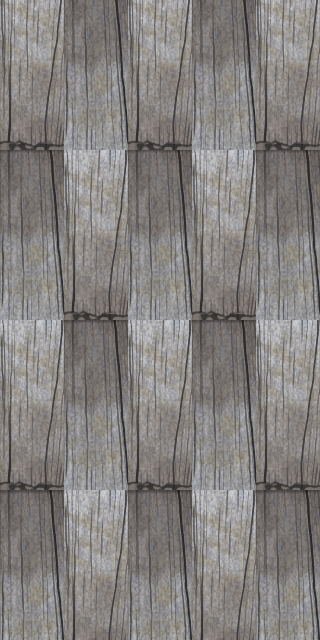
Give the GLSL for this texture, as a WebGL 2 fragment shader.

```glsl
#version 300 es
precision highp float;
// Checkerboard of weathered grey wood blocks with split grain and ragged ends.
uniform vec2 u_resolution;
out vec4 fragColor;

float hash(vec2 p) {
  vec3 h = fract(vec3(p.xyx) * 0.1031);
  h += dot(h, h.yzx + 33.33);
  return fract((h.x + h.y) * h.z);
}

float noise(vec2 p) {
  vec2 i = floor(p), f = fract(p);
  f = f * f * (3.0 - 2.0 * f);
  return mix(mix(hash(i), hash(i + vec2(1, 0)), f.x),
             mix(hash(i + vec2(0, 1)), hash(i + vec2(1, 1)), f.x), f.y);
}

float fbm(vec2 p) {
  float sum = 0.0, amp = 0.5;
  for (int i = 0; i < 4; i++) {
    sum += amp * noise(p);
    p = p * 2.03 + 17.7;
    amp *= 0.5;
  }
  return sum / 0.9375;
}

// Coverage of a line of the given half width, softened over one pixel.
float stroke(float d, float halfWidth, float px) {
  return 1.0 - smoothstep(halfWidth - 0.6 * px, halfWidth + 0.6 * px, abs(d));
}

// Thin splits that fan out from the left; t runs from the pale to the dark end.
float grainSplits(float u, float t, float seed, float px) {
  float dark = 0.0;
  for (int i = 0; i < 14; i++) {
    float k = float(i);
    float r = hash(vec2(k, seed + 3.0));
    float x = (k + 0.15 + 0.7 * r) / 10.5;
    x -= 0.2 * t * x * x;
    x += 0.03 * (noise(vec2(t * 4.0, k * 7.3 + seed)) - 0.5);
    x += 0.012 * (noise(vec2(t * 22.0, k * 3.1 + seed)) - 0.5);
    float fade = smoothstep(0.2, 0.65, noise(vec2(t * 5.0 + r * 40.0, k + seed)));
    dark = max(dark, stroke(u - x, 0.006 + 0.006 * r, px) * fade * (0.45 + 0.5 * r));
  }
  return dark;
}

// Two long open cracks, one leaning in from the right edge.
float mainCracks(float u, float t, float flipped, float px) {
  float wobble = 0.018 * (noise(vec2(t * 14.0, 5.0 + flipped)) - 0.5);
  float right = mix(0.97 - 0.26 * smoothstep(0.0, 0.95, t), 1.01 - 0.22 * t, flipped);
  float left = 0.19 - 0.05 * t;
  float a = stroke(u - right - wobble, 0.013 + 0.006 * t * flipped, px) * mix(0.75, 0.95, flipped);
  float b = stroke(u - left + wobble, 0.006 + 0.014 * t, px)
          * mix(0.3, 0.95, t) * (1.0 - 0.6 * flipped);
  float c = stroke(u - 0.03 - 0.04 * t - wobble, 0.011, px)
          * smoothstep(0.05, 0.12, t) * (1.0 - smoothstep(0.4, 0.6, t)) * 0.7;
  return max(max(a, b), c);
}

void main() {
  vec2 p = gl_FragCoord.xy / u_resolution;
  vec2 grid = vec2(p.x * 5.0, (p.y - 0.5) / 0.2663);
  vec2 id = floor(grid), f = fract(grid);
  float px = 5.0 / u_resolution.x;

  // Alternate blocks are turned over, so pale ends meet pale ends.
  float flipped = 1.0 - mod(id.x + id.y, 2.0);
  float t = mix(1.0 - f.y, f.y, flipped);
  float u = f.x, seed = flipped * 31.0;
  vec2 q = vec2(u, t * 2.66) + seed;

  // Weathering from bluish silver to brown grey.
  float age = 0.65 * t + 0.35 * smoothstep(0.44, 0.56, t + 0.06 * (fbm(q * 5.0) - 0.5));
  age = clamp(age + 0.7 * (fbm(q * vec2(4.0, 2.5)) - 0.5), 0.0, 1.0);
  vec3 pale = mix(vec3(0.71, 0.715, 0.735), vec3(0.63, 0.635, 0.65), flipped);
  vec3 worn = mix(vec3(0.50, 0.475, 0.455), vec3(0.43, 0.405, 0.395), flipped);
  vec3 color = mix(pale, worn, age);

  // Ochre stains slanting over the paler half.
  float stain = smoothstep(0.46, 0.72, fbm(vec2(q.x * 3.0 + q.y * 2.0, q.y * 6.0 - q.x * 3.0)));
  stain *= smoothstep(0.03, 0.2, t) * (1.0 - smoothstep(0.45, 0.7, t));
  color = mix(color, vec3(0.56, 0.53, 0.46), 0.6 * stain);

  // Fibres and fine pitting.
  float bend = u + 0.2 * t * u * u + 0.03 * noise(q * vec2(3.0, 4.0));
  float fibre = noise(vec2(bend * 34.0 + seed, t * 9.0)) - 0.5;
  float pits = noise(q * vec2(44.0, 28.0)) - 0.5;
  float speck = noise(q * vec2(52.0, 50.0) + 9.0) - 0.5;
  color *= 1.0 + 0.17 * fibre + 0.20 * pits + 0.14 * speck;
  color += vec3(0.025, 0.008, -0.025) * (noise(q * vec2(20.0, 9.0)) - 0.5);

  // Splits and cracks.
  vec3 gap = vec3(0.16, 0.15, 0.155);
  color = mix(color, gap + 0.08, 0.8 * grainSplits(u, t, seed, px));
  color = mix(color, gap, mainCracks(u, t, flipped, px));

  // Splintered lower end of the upright blocks, casting a shadow below.
  float ragged = 0.012 + 0.035 * noise(vec2(u * 13.0, 2.0));
  float tip = (1.0 - flipped) * (1.0 - smoothstep(ragged - 0.006, ragged + 0.006, f.y));
  float rim = (1.0 - flipped) * stroke(f.y - ragged, 0.006, px * 0.6);
  float hole = smoothstep(0.55, 0.8, noise(vec2(u * 11.0 + 4.0, f.y * 40.0)));
  color = mix(color, mix(vec3(0.47, 0.44, 0.41), gap, hole), 0.8 * tip);
  color = mix(color, gap, rim * (0.3 + 0.5 * noise(vec2(u * 9.0, 8.0))));
  color *= 1.0 - 0.3 * flipped * smoothstep(0.975, 1.0, f.y);

  // Narrow joint between columns.
  color *= 1.0 - 0.15 * stroke(min(u, 1.0 - u), 0.006, px);
  fragColor = vec4(clamp(color, 0.0, 1.0), 1.0);
}
```
